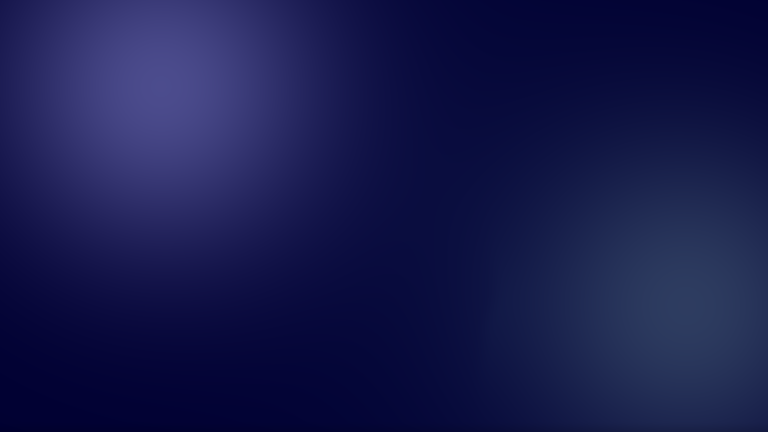
This background is drawn by a Shadertoy shader. Its source:

```glsl
// Draws a deep navy backdrop lit by a violet glow at upper left and a slate glow at lower right.

// Soft round light, 1 at its centre
float glow(vec2 p, vec2 centre, vec2 spread) {
    vec2 d = (p - centre) / spread;
    return exp(-dot(d, d));
}

float hash(vec2 p) {
    return fract(sin(dot(p, vec2(12.99, 78.23))) * 43758.5);
}

float noise(vec2 p) {
    vec2 cell = floor(p), f = fract(p);
    f = f * f * (3.0 - 2.0 * f);
    return mix(mix(hash(cell), hash(cell + vec2(1, 0)), f.x),
               mix(hash(cell + vec2(0, 1)), hash(cell + vec2(1, 1)), f.x), f.y);
}

void mainImage(out vec4 fragColor, in vec2 fragCoord) {
    // The canvas is one unit high
    vec2 p = fragCoord / iResolution.y;
    float aspect = iResolution.x / iResolution.y;
    p.x *= 1.7778 / aspect;

    // Navy ground, slightly lifted along the middle
    vec3 navy = vec3(0.0, 0.0, 0.195);
    vec3 color = navy + vec3(0.018, 0.028, 0.03) * glow(p, vec2(1.05, 0.45), vec2(0.45, 0.7));

    // Violet light
    color += vec3(0.295, 0.295, 0.355) * glow(p, vec2(0.37, 0.80), vec2(0.375, 0.385));

    // Slate light
    float slate = glow(p, vec2(1.60, 0.29), vec2(0.385, 0.40));
    color += vec3(0.175, 0.23, 0.175) * slate;

    // Faint uneven rim on the left side of the slate light
    float rimX = 1.13 + 0.04 * (noise(vec2(p.y * 9.0, 2.0)) - 0.5);
    float rim = smoothstep(-0.025, 0.025, p.x - rimX) * exp(-max(p.x - rimX, 0.0) * 9.0);
    color += vec3(0.008, 0.016, 0.012) * rim * glow(p, vec2(1.15, 0.27), vec2(0.3, 0.14));

    // Thin shade along the bottom
    color *= mix(0.9, 1.0, smoothstep(0.0, 0.025, p.y));

    fragColor = vec4(color, 1.0);
}
```
